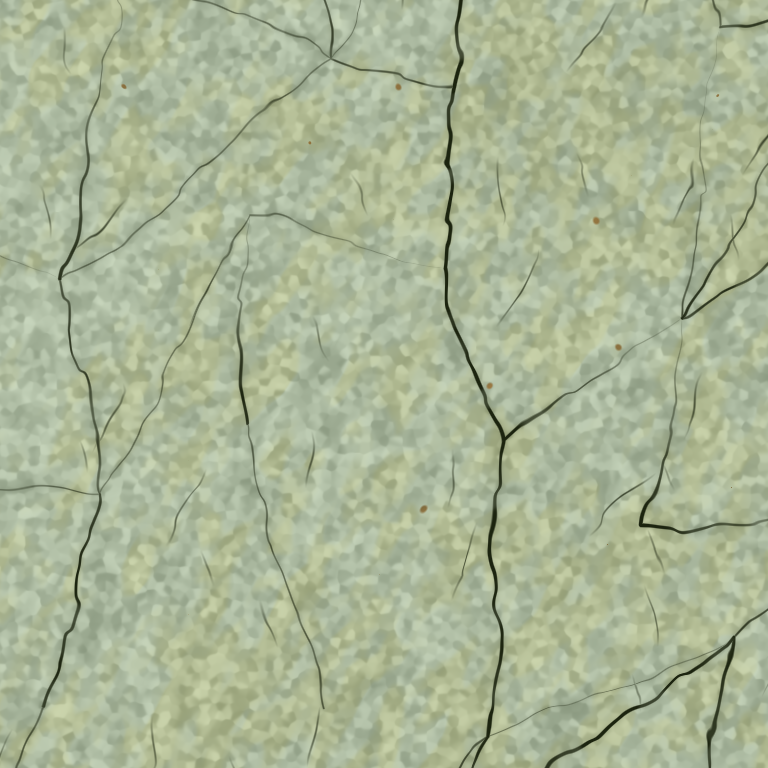
Give the GLSL for this texture, as a Shadertoy shader.

```glsl
// Weathered pale green plaster with a branching network of dark cracks
#define PLASTER vec3(0.692, 0.748, 0.650)
#define OCHRE vec3(0.660, 0.697, 0.540)
#define CRACK vec3(0.11, 0.14, 0.06)
#define PATCH vec3(0.70, 0.69, 0.60)
#define RUST vec3(0.62, 0.43, 0.18)
#define LATTICE vec2(4.0, 3.4)
#define HAIR_CELLS 7.0
#define GRAIN_SIZE 0.0105
#define GRAIN_CONTRAST 0.17
#define CRACK_WIDTH 0.0025
#define WOBBLE 0.006

vec2 hash2(vec2 p) {
    vec3 q = fract(p.xyx * vec3(0.1031, 0.1030, 0.0973));
    q += dot(q, q.yzx + 33.33);
    return fract((q.xx + q.yz) * q.zy);
}

// Smooth cellular noise: random tones blended by distance to cell points
float cellTone(vec2 p) {
    vec2 cell = floor(p);
    vec2 sum = vec2(0.0);
    for (int y = -1; y <= 1; y++)
    for (int x = -1; x <= 1; x++) {
        vec2 id = cell + vec2(x, y);
        vec2 offset = id + hash2(id + 40.0) - p;
        float weight = exp(-6.0 * dot(offset, offset));
        sum += weight * vec2(hash2(id + 91.0).x, 1.0);
    }
    return sum.x / sum.y;
}

// Distance to a segment, and the position along it
vec2 segment(vec2 p, vec2 a, vec2 b) {
    vec2 ab = b - a;
    float t = clamp(dot(p - a, ab) / dot(ab, ab), 0.0, 1.0);
    return vec2(length(p - a - ab * t), t);
}

float stroke(float d, float halfWidth) {
    float soft = max(0.0013, 0.7 / iResolution.y);
    return 1.0 - smoothstep(halfWidth - soft, halfWidth + soft, d);
}

vec2 node(vec2 id) {
    return (id + 0.2 + 0.6 * hash2(id + 17.0)) / LATTICE;
}

// Large cracks between jittered lattice nodes: x = darkness, y = worn patch
vec2 crackNetwork(vec2 p) {
    vec2 cell = floor(p * LATTICE);
    vec2 result = vec2(0.0);
    for (int y = -2; y <= 1; y++)
    for (int x = -2; x <= 1; x++) {
        vec2 id = cell + vec2(x, y);
        vec2 a = node(id);
        for (int k = 0; k < 3; k++) {
            vec2 dir = k == 0 ? vec2(0, 1) : k == 1 ? vec2(1, 0) : vec2(1, 1);
            float keep = k == 0 ? 0.8 : k == 1 ? 0.6 : 0.3;
            vec2 rnd = hash2(id + 60.0 + 23.0 * float(k));
            if (rnd.x > keep) continue;
            vec2 s = segment(p, a, node(id + dir));
            float taper = mix(1.0, 1.0 - 0.8 * s.y, step(0.6, fract(rnd.y * 7.0)));
            float ink = stroke(s.x, CRACK_WIDTH * mix(0.3, 1.0, rnd.y) * taper);
            float halo = 0.2 * exp(-s.x / 0.004);
            result.x = max(result.x, max(ink, halo) * mix(0.45, 1.0, rnd.y) * taper);
        }
        float worn = step(0.82, hash2(id + 5.0).x);
        result.y = max(result.y, worn * (1.0 - smoothstep(0.008, 0.032, length(p - a))));
    }
    return result;
}

// Scattered short hairlines and specks: x = hairline, y = speck
vec2 scatter(vec2 p) {
    vec2 cell = floor(p * HAIR_CELLS);
    vec2 result = vec2(0.0);
    for (int y = -1; y <= 1; y++)
    for (int x = -1; x <= 1; x++) {
        vec2 id = cell + vec2(x, y);
        vec2 rnd = hash2(id + 130.0);
        vec2 center = (id + hash2(id + 150.0)) / HAIR_CELLS;
        float lean = mix(-0.35, 0.8, rnd.y * rnd.y);
        vec2 arm = vec2(sin(lean), cos(lean)) * mix(0.02, 0.06, rnd.y);
        vec2 s = segment(p, center - arm, center + arm);
        float fade = sin(3.1416 * s.y) * step(rnd.x, 0.6);
        result.x = max(result.x, stroke(s.x, 0.0012) * fade * mix(0.3, 0.7, rnd.y));
        vec2 spot = (id + hash2(id + 170.0)) / HAIR_CELLS;
        float size = mix(0.002, 0.007, rnd.y * rnd.y) * step(0.75, rnd.x);
        result.y = max(result.y, 1.0 - smoothstep(size * 0.4, size + 0.0005, length(p - spot)));
    }
    return result;
}

void mainImage(out vec4 fragColor, in vec2 fragCoord) {
    vec2 uv = fragCoord / iResolution.y;

    // Mottled plaster with slanted ochre streaks
    vec2 slanted = mat2(0.87, 0.5, -0.5, 0.87) * uv;
    float fine = cellTone(uv / GRAIN_SIZE);
    float medium = cellTone(slanted * vec2(48.0, 30.0) + 9.0);
    float streak = cellTone(slanted * vec2(38.0, 14.0) + 31.0);
    float broad = cellTone(uv * 5.0 + 3.0);
    float stain = 0.45 * streak + 0.35 * medium + 0.2 * broad;
    vec3 color = mix(PLASTER, OCHRE, smoothstep(0.38, 0.72, stain));
    float grain = (fine - 0.5) + 0.55 * (medium - 0.5) + 0.35 * (streak - 0.5);
    color += GRAIN_CONTRAST * grain;

    // Layered sines and cellular kinks bend the cracks
    vec2 bent = uv + WOBBLE * sin(uv.yx * vec2(23.0, 19.0) + vec2(1.0, 4.0));
    bent += 0.4 * WOBBLE * sin(uv.yx * vec2(67.0, 59.0) + uv * 20.0);
    bent += 1.6 * WOBBLE * (vec2(cellTone(uv * 28.0 + 70.0), cellTone(uv * 28.0 + 110.0)) - 0.5);

    vec2 cracks = crackNetwork(bent + 3.0);
    vec2 marks = scatter(bent + 8.0);

    // Worn patches cover the joints, specks and cracks darken the rest
    float worn = cracks.y * smoothstep(0.25, 0.55, medium + 0.3 * cracks.y);
    color = mix(color, PATCH + 0.08 * (fine - 0.5), 0.75 * worn);
    color = mix(color, mix(RUST, CRACK, 0.45 * medium), 0.8 * marks.y);
    float uneven = 0.75 + 0.5 * medium;
    float ink = max(cracks.x * (1.0 - 0.8 * worn), marks.x) * uneven;
    color = mix(color, CRACK, clamp(ink, 0.0, 1.0));

    fragColor = vec4(color, 1.0);
}
```
